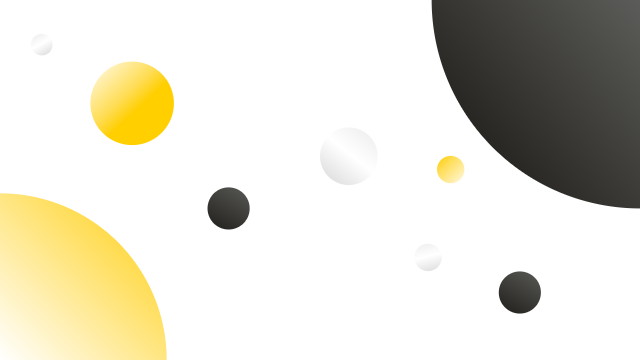
A WebGL 2 fragment shader for this background:

```glsl
#version 300 es
precision highp float;

uniform vec2 u_resolution;
out vec4 fragColor;

#define PAPER         vec3(1.0)
#define SILVER_LOW    vec3(0.885)
#define SILVER_HIGH   vec3(0.945)
#define GOLD_SOFT     vec3(1.0, 0.863, 0.32)
#define GOLD_DEEP     vec3(1.0, 0.81, 0.0)
#define CHARCOAL_LOW  vec3(0.155, 0.15, 0.135)
#define CHARCOAL_HIGH vec3(0.36, 0.36, 0.35)
#define SHEEN_AT      0.54
#define GOLD_SOFT_AT  0.75

const int SILVER = 0;
const int GOLD = 1;
const int DISC_COUNT = 9;

// Centre x, centre y, radius (in canvas heights), gradient angle in degrees
const vec4 DISCS[DISC_COUNT] = vec4[](
    vec4(0.116, 0.876, 0.030, 120.0),
    vec4(0.969, 0.566, 0.080, 52.0),
    vec4(1.189, 0.285, 0.038, 105.0),
    vec4(0.367, 0.713, 0.116, -47.0),
    vec4(0.000, 0.000, 0.463, 45.0),
    vec4(1.252, 0.529, 0.038, 135.0),
    vec4(0.635, 0.421, 0.0585, 60.0),
    vec4(1.444, 0.1875, 0.0585, 60.0),
    vec4(1.778, 1.000, 0.579, 40.0)
);

// Material, then gradient start and end in radii from the centre
const vec3 FILLS[DISC_COUNT] = vec3[](
    vec3(0, -1.0, 1.0),
    vec3(0, -1.0, 1.0),
    vec3(0, -1.0, 1.0),
    vec3(1, -1.5, 0.2),
    vec3(1, 0.0, 1.3),
    vec3(1, -1.8, 1.3),
    vec3(2, -1.0, 1.5),
    vec3(2, -1.0, 1.5),
    vec3(2, -1.0, 0.0)
);

// Linear ramp through three colours, the middle one at position stop
vec3 ramp(vec3 low, vec3 middle, vec3 high, float stop, float t) {
    return t < stop ? mix(low, middle, t / stop)
                    : mix(middle, high, (t - stop) / (1.0 - stop));
}

vec3 materialColor(int material, float t) {
    if (material == SILVER) return ramp(SILVER_LOW, PAPER, SILVER_HIGH, SHEEN_AT, t);
    if (material == GOLD) return ramp(PAPER, GOLD_SOFT, GOLD_DEEP, GOLD_SOFT_AT, t);
    return mix(CHARCOAL_LOW, CHARCOAL_HIGH, t);
}

void main() {
    vec2 p = gl_FragCoord.xy / u_resolution.y;
    float pixel = 1.0 / u_resolution.y;
    vec3 color = PAPER;

    // Layer the discs over the paper
    for (int i = 0; i < DISC_COUNT; i++) {
        vec4 disc = DISCS[i];
        vec3 fill = FILLS[i];
        vec2 offset = p - disc.xy;
        float angle = radians(disc.w);
        float along = dot(offset, vec2(cos(angle), sin(angle))) / disc.z;
        float t = clamp((along - fill.y) / (fill.z - fill.y), 0.0, 1.0);
        float edge = length(offset) - disc.z;
        float coverage = clamp(0.5 - edge / pixel, 0.0, 1.0);
        color = mix(color, materialColor(int(fill.x), t), coverage);
    }

    fragColor = vec4(color, 1.0);
}
```
